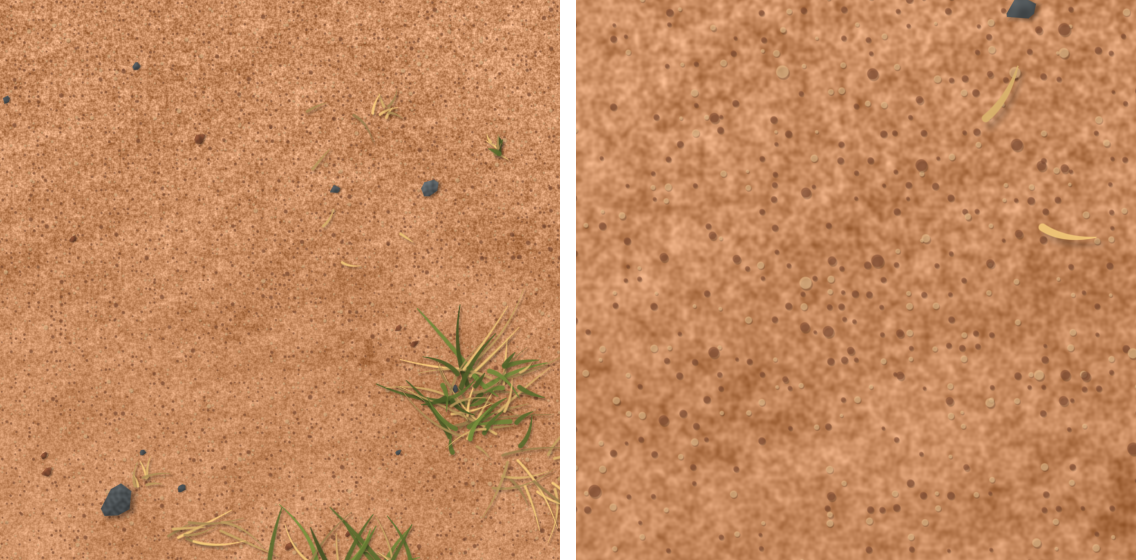
Left, the full canvas; right, a detail of the centre.
This texture is drawn by a WebGL 2 fragment shader. Its source:

```glsl
#version 300 es
precision highp float;
// Dry reddish sand with scattered grit, pebbles and sparse grass.
// Layered gradient noise shades the soil; jittered cells give the grains;
// hashed convex stones and bent tapered blades are laid over it in loops.

uniform vec2 u_resolution;
out vec4 fragColor;

const vec3 SAND = vec3(0.79, 0.55, 0.38);
const vec3 RUST = vec3(0.50, 0.29, 0.19);
const vec3 CREAM = vec3(0.91, 0.75, 0.55);
const vec3 SLATE = vec3(0.29, 0.31, 0.32);
const vec3 STRAW = vec3(0.79, 0.65, 0.39);
const vec3 GREEN = vec3(0.38, 0.46, 0.19);

float hash(vec2 p) {
  vec3 q = fract(p.xyx * vec3(0.1031, 0.1030, 0.0973));
  q += dot(q, q.yzx + 33.33);
  return fract((q.x + q.y) * q.z);
}

vec2 hash2(vec2 p) {
  return vec2(hash(p), hash(p + 57.3));
}

float corner(vec2 cell, vec2 offset) {
  float a = 6.2832 * hash(cell);
  return dot(vec2(cos(a), sin(a)), offset);
}

// Gradient noise around zero.
float noise(vec2 p) {
  vec2 i = floor(p), f = p - i, e = vec2(0.0, 1.0);
  vec2 u = f * f * f * (f * (f * 6.0 - 15.0) + 10.0);
  float low = mix(corner(i, f), corner(i + e.yx, f - e.yx), u.x);
  float high = mix(corner(i + e, f - e), corner(i + 1.0, f - 1.0), u.x);
  return mix(low, high, u.y);
}

float cover(float d, float aa) {
  return 1.0 - smoothstep(-aa, aa, d);
}

float spot(vec2 p, vec2 centre, vec2 size) {
  vec2 q = (p - centre) / size;
  return exp(-dot(q, q));
}

// Soil tone: broad patches, slanted drifts, fine roughness and scuffs.
vec3 soil(vec2 p) {
  float rough = mix(0.8, 1.2, smoothstep(0.25, 0.9, p.y));
  vec2 drift = vec2(p.x * 0.9 + p.y * 0.4, p.y - p.x * 0.4);
  float tone = 0.8 * noise(p * 5.0) + 0.9 * noise(drift * vec2(7.0, 22.0));
  tone += rough * (1.1 * noise(p * vec2(42.0, 52.0)) + 1.5 * noise(p * 95.0 + 7.0)
    + 2.0 * noise(p * 180.0 + 3.0) + 1.3 * noise(p * 310.0));
  float scuff = spot(p, vec2(0.39, 0.44), vec2(0.08, 0.05))
    + spot(p, vec2(0.63, 0.36), vec2(0.06, 0.05))
    + spot(p, vec2(0.90, 0.57), vec2(0.07, 0.03));
  tone -= scuff * (0.5 + 3.5 * max(noise(p * vec2(34.0, 44.0) + 9.0), 0.0));
  tone -= 1.1 * spot(p, vec2(0.86, 0.26), vec2(0.08, 0.10));
  return SAND + 0.072 * tone;
}

// One grain in some of the cells, dark or pale, with a small shadow.
vec3 grit(vec3 col, vec2 p, float freq, float share, float aa) {
  vec2 cell = floor(p * freq), f = fract(p * freq);
  vec2 q = f - 0.35 - 0.3 * hash2(cell + freq);
  float radius = mix(0.12, 0.28, hash(cell + 11.0)), blur = aa * freq;
  float present = step(hash(cell + 23.0), share);
  col *= 1.0 - 0.18 * present * cover(length(q + vec2(-0.05, 0.08)) - radius, blur);
  vec3 tint = hash(cell + 41.0) < 0.6 ? RUST : CREAM;
  return mix(col, tint, 0.6 * present * cover(length(q) - radius, blur));
}

// Signed distance to a convex stone cut by hashed planes.
float stoneDistance(vec2 p, float radius, float seed) {
  float d = -1.0;
  for (int i = 0; i < 7; i++) {
    float a = (float(i) + 0.6 * hash(vec2(seed, i))) * 0.8976;
    float size = radius * mix(0.65, 1.1, hash(vec2(i, seed + 5.0)));
    d = max(d, dot(p, vec2(cos(a), sin(a))) - size);
  }
  return d;
}

vec3 stone(vec3 col, vec2 p, vec2 centre, float radius, vec3 tint, float seed, float aa) {
  vec2 q = p - centre;
  if (length(q) > radius * 4.0 + 0.01) return col;
  q = vec2(q.x * 0.8 + q.y * 0.6, (q.y * 0.8 - q.x * 0.6) * 1.35);
  float shadow = stoneDistance(q + radius * vec2(-0.1, 0.3), radius, seed);
  col *= 1.0 - 0.4 * cover(shadow, aa + radius * 0.25);
  float light = 1.0 + 0.2 * clamp(q.y / radius, -1.0, 1.0) + 0.3 * noise(p * 130.0);
  return mix(col, tint * light, cover(stoneDistance(q, radius, seed), aa));
}

// Distance to a blade lying along +x that bends sideways and tapers.
float blade(vec2 q, float len, float bend, float width) {
  float t = clamp(q.x / len, 0.0, 1.0);
  return length(q - vec2(t, bend * t * t) * len) - width * (1.0 - 0.8 * t * t);
}

// aim holds the mean direction and the half angle of the fan.
vec3 tuft(vec3 col, vec2 p, vec2 root, vec2 spread, vec2 aim, float reach, float green, int count, float aa) {
  if (length(p - root) > length(spread) + reach * 1.6) return col;
  for (int i = 0; i < count; i++) {
    vec2 id = vec2(i, floor(root.x * 97.0)), h = hash2(id + 3.0), k = hash2(id + 19.0);
    float a = aim.x + aim.y * (2.0 * h.x - 1.0), len = reach * mix(0.4, 1.15, h.y);
    mat2 turn = mat2(cos(a), -sin(a), sin(a), cos(a));
    vec2 q = p - root - spread * (2.0 * hash2(id + 71.0) - 1.0);
    vec2 s = turn * (q + vec2(-0.003, 0.004));
    q = turn * q;
    bool fresh = k.x < green;
    float bend = 1.1 * (k.y - 0.5), width = fresh ? 0.0042 : 0.0023;
    col *= 1.0 - 0.22 * cover(blade(s, len, bend, width), aa + 0.003);
    vec3 tint = (fresh ? GREEN : STRAW) * mix(0.7, 1.3, hash(id + 37.0));
    col = mix(col, tint, 0.92 * cover(blade(q, len, bend, width), aa));
  }
  return col;
}

void main() {
  vec2 p = gl_FragCoord.xy / u_resolution;
  float aa = 1.0 / min(u_resolution.x, u_resolution.y);
  vec3 col = grit(soil(p), p, 125.0, 0.22, aa);
  col = grit(col, p + 0.37, 72.0, 0.07, aa);
  // Scattered pebbles, then two larger slates.
  for (int i = 0; i < 16; i++) {
    vec2 id = vec2(i, 8.0);
    float kind = hash(id + 2.0), radius = mix(0.004, 0.010, hash(id + 9.0));
    vec3 tint = kind < 0.4 ? SLATE : (kind < 0.7 ? CREAM : RUST);
    col = stone(col, p, hash2(id + 31.0), radius, tint, float(i), aa);
  }
  col = stone(col, p, vec2(0.765, 0.665), 0.019, SLATE * 1.2, 21.0, aa);
  col = stone(col, p, vec2(0.207, 0.102), 0.036, SLATE, 34.0, aa);
  // Loose straws and sprigs, then the grass clumps.
  col = tuft(col, p, vec2(0.40, 0.70), vec2(0.36, 0.22), vec2(0.2, 0.8), 0.06, 0.0, 6, aa);
  col = tuft(col, p, vec2(0.68, 0.80), vec2(0.015), vec2(0.6, 1.4), 0.035, 0.0, 6, aa);
  col = tuft(col, p, vec2(0.885, 0.735), vec2(0.012), vec2(1.3, 1.5), 0.025, 0.5, 9, aa);
  col = tuft(col, p, vec2(0.25, 0.14), vec2(0.015), vec2(0.9, 1.2), 0.05, 0.0, 6, aa);
  col = tuft(col, p, vec2(0.36, 0.04), vec2(0.06, 0.03), vec2(-0.1, 0.7), 0.11, 0.0, 9, aa);
  col = tuft(col, p, vec2(0.93, 0.16), vec2(0.07, 0.04), vec2(-0.3, 1.6), 0.12, 0.05, 14, aa);
  col = tuft(col, p, vec2(0.61, -0.02), vec2(0.14, 0.02), vec2(1.6, 1.0), 0.12, 0.65, 18, aa);
  col = tuft(col, p, vec2(0.85, 0.28), vec2(0.05, 0.07), vec2(1.4, 1.8), 0.15, 0.25, 30, aa);
  col = tuft(col, p, vec2(0.86, 0.27), vec2(0.07, 0.08), vec2(1.4, 2.6), 0.06, 0.65, 34, aa);
  fragColor = vec4(clamp(col, 0.0, 1.0), 1.0);
}
```
